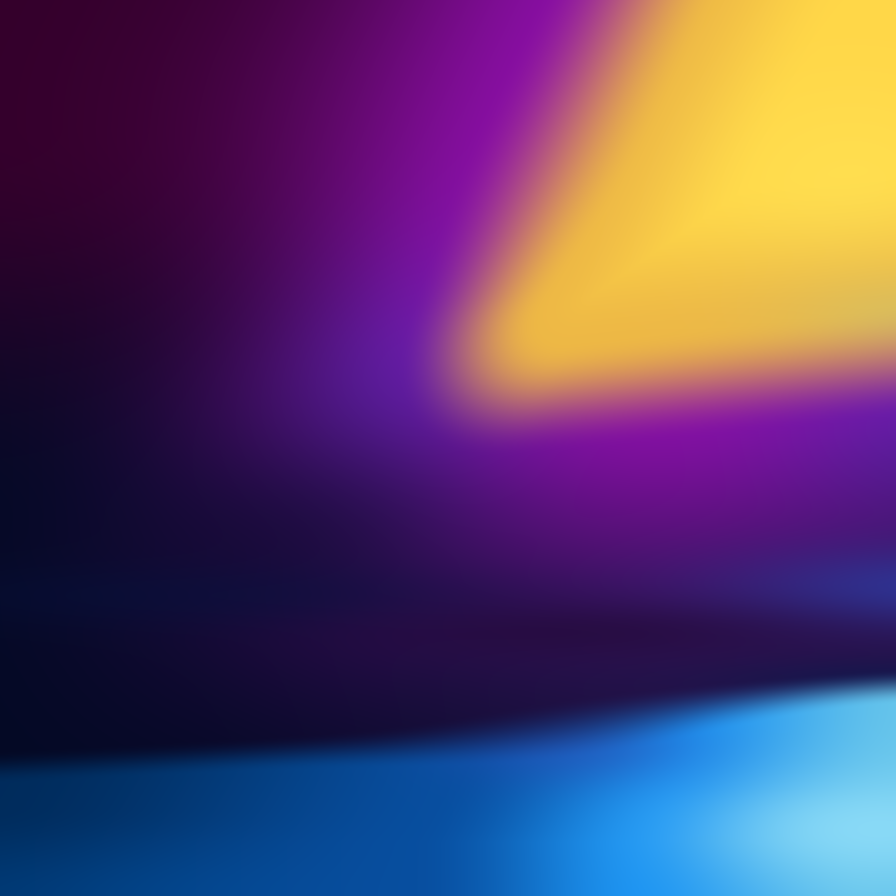
This background is drawn by a WebGL 2 fragment shader. Its source:

```glsl
#version 300 es
precision highp float;
// Blurred abstract dusk: golden corner glow, violet halo, navy haze and a blue band below.

uniform vec2 u_resolution;
out vec4 fragColor;

const vec3 MAROON = vec3(0.20, 0.0, 0.165);
const vec3 NAVY = vec3(0.01, 0.035, 0.14);
const vec3 MAGENTA = vec3(0.55, 0.06, 0.66);
const vec3 VIOLET = vec3(0.41, 0.12, 0.68);
const vec3 AMBER = vec3(0.93, 0.72, 0.27);
const vec3 GOLD = vec3(1.0, 0.84, 0.28);
const vec3 DEEP_BLUE = vec3(0.0, 0.17, 0.36);
const vec3 MID_BLUE = vec3(0.03, 0.31, 0.63);
const vec3 AZURE = vec3(0.11, 0.58, 0.95);
const vec3 CYAN = vec3(0.40, 0.77, 0.92);
const vec3 PALE = vec3(0.55, 0.86, 0.97);

// Soft elliptical spot, 1 at its centre.
float glow(vec2 p, vec2 centre, vec2 radius) {
  vec2 q = (p - centre) / radius;
  return exp(-dot(q, q));
}

// Falling step: 1 below lo, 0 above hi.
float fall(float lo, float hi, float x) {
  return 1.0 - smoothstep(lo, hi, x);
}

// Signed distance to a half plane through a point.
float halfPlane(vec2 p, vec2 point, vec2 normal) {
  return dot(p - point, normalize(normal));
}

// Intersection of two distances with a rounded corner.
float roundedCorner(float a, float b, float r) {
  vec2 d = vec2(a, b) + r;
  return length(max(d, 0.0)) + min(max(d.x, d.y), 0.0) - r;
}

// Dark backdrop with the violet halo around the golden shape.
vec3 haze(vec2 p, float d) {
  vec3 color = mix(NAVY, MAROON, smoothstep(0.42, 0.86, p.y));
  color += vec3(0.09, 0.035, 0.11) * smoothstep(0.2, 0.8, p.x) * fall(0.4, 0.6, p.y);

  float width = mix(0.21, 0.28, smoothstep(0.6, 0.95, p.y));
  float reach = max(d, 0.0) / width;
  float halo = exp(-reach * reach);
  halo *= 1.0 - 0.6 * glow(p, vec2(0.35, 0.40), vec2(0.25, 0.12));
  float cool = glow(p, vec2(0.42, 0.56), vec2(0.17, 0.16))
             + glow(p, vec2(1.04, 0.50), vec2(0.18, 0.12));
  color = mix(color, mix(MAGENTA, VIOLET, min(cool, 1.0)), halo);

  // Horizontal streaks in the lower haze.
  color = mix(color, vec3(0.17, 0.24, 0.64), 0.75 * glow(p, vec2(1.06, 0.345), vec2(0.24, 0.045)));
  color = mix(color, vec3(0.02, 0.07, 0.24), 0.45 * glow(p, vec2(0.22, 0.335), vec2(0.35, 0.035)));
  color = mix(color, vec3(0.14, 0.04, 0.23), 0.65 * glow(p, vec2(0.65, 0.295), vec2(0.25, 0.03)));
  return mix(color, vec3(0.06, 0.10, 0.31), 0.7 * glow(p, vec2(1.02, 0.24), vec2(0.20, 0.022)));
}

// Golden interior, brightest toward the right.
vec3 gold(vec2 p, float d) {
  vec3 color = mix(GOLD, AMBER, smoothstep(-0.23, -0.06, d));
  color += vec3(0.0, 0.03, 0.03) * glow(p, vec2(0.95, 0.79), vec2(0.16, 0.12));
  return mix(color, vec3(0.80, 0.75, 0.42), 0.6 * glow(p, vec2(1.04, 0.645), vec2(0.16, 0.05)));
}

// Blue band running from deep blue to pale cyan.
vec3 water(vec2 p) {
  float t = p.x - 0.6 * max(p.y - 0.06, 0.0);
  vec3 color = mix(DEEP_BLUE, MID_BLUE, smoothstep(-0.05, 0.52, t));
  color = mix(color, AZURE, smoothstep(0.46, 0.73, t));
  color = mix(color, CYAN, smoothstep(0.70, 0.98, t + 0.5 * max(p.y - 0.12, 0.0)));
  color = mix(color, PALE, 0.9 * glow(p, vec2(0.98, 0.075), vec2(0.18, 0.06)));
  color += vec3(0.0, 0.05, 0.09) * fall(0.0, 0.1, p.y) * fall(0.1, 0.5, p.x);
  return mix(color, vec3(0.16, 0.32, 0.73), 0.55 * glow(p, vec2(0.64, 0.165), vec2(0.14, 0.04)));
}

void main() {
  vec2 p = gl_FragCoord.xy / u_resolution;

  // Golden shape in the upper right.
  float side = halfPlane(p, vec2(0.69, 1.0), vec2(-0.90, 0.436));
  float base = halfPlane(p, vec2(0.65, 0.55), vec2(0.10, -0.995));
  float d = roundedCorner(side, base, 0.12);
  float soft = mix(0.065, 0.10, smoothstep(0.55, 0.85, p.y));
  vec3 color = mix(haze(p, d), gold(p, d), fall(-soft, 0.8 * soft, d));

  // Rising upper edge of the blue band.
  float edge = 0.147 + 0.05 * p.x + 0.04 * smoothstep(0.4, 1.0, p.x);
  float blur = 0.022 + 0.02 * glow(p, vec2(0.65, 0.19), vec2(0.2, 0.1));
  color = mix(color, water(p), fall(-blur, 0.7 * blur, p.y - edge));

  fragColor = vec4(clamp(color, 0.0, 1.0), 1.0);
}
```
